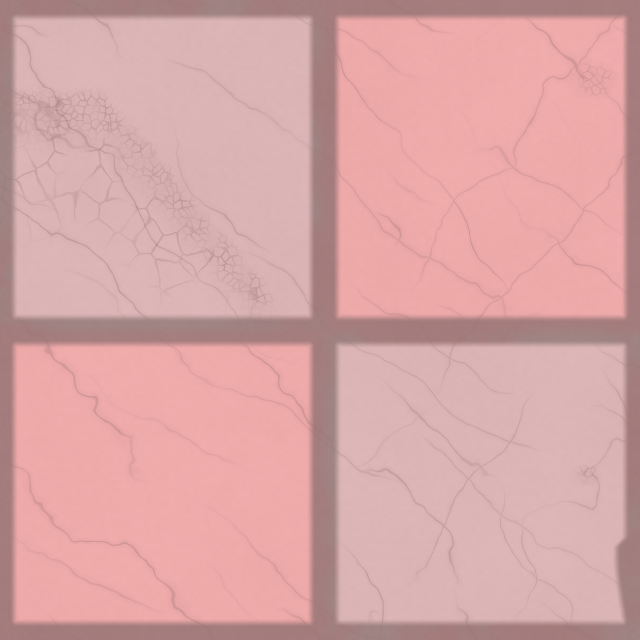
Give the GLSL for this pattern, as a three.js fragment shader.

```glsl
// Two by two checker of pale and pink stone tiles with soft, dusty joints.
// Tiles are box distances; veins are warped parallel lines, and the worn
// patches are cellular cracks. One tile has a chipped right edge.

#define PALE vec3(0.86, 0.706, 0.712)
#define PINK vec3(0.935, 0.665, 0.665)
#define GROUT_ROSE vec3(0.645, 0.488, 0.49)
#define GROUT_GREY vec3(0.62, 0.515, 0.51)
#define CRACK vec3(0.54, 0.40, 0.40)
#define SPLIT vec2(0.5065, 0.483)
#define EDGE_BLUR 0.007
#define VEIN_WIDTH 0.0024
#define VEIN_STRENGTH 0.30
#define CELL_STRENGTH 0.24
#define MOTTLE 0.022

varying vec2 vUv;

float hash(vec2 p) {
  return fract(sin(dot(p, vec2(127.1, 311.7))) * 43758.5453);
}

float noise(vec2 p) {
  vec2 i = floor(p), f = fract(p);
  f = f * f * (3.0 - 2.0 * f);
  return mix(mix(hash(i), hash(i + vec2(1.0, 0.0)), f.x),
             mix(hash(i + vec2(0.0, 1.0)), hash(i + 1.0), f.x), f.y);
}

float fbm(vec2 p) {
  float sum = 0.0, amp = 0.5;
  for (int i = 0; i < 5; i++) {
    sum += amp * noise(p);
    p = mat2(1.6, 1.2, -1.2, 1.6) * p + 7.3;
    amp *= 0.5;
  }
  return sum;
}

// Broken, wandering lines that run along the given angle.
float veins(vec2 p, float angle, float freq, float seed) {
  vec2 along = vec2(cos(angle), sin(angle));
  vec2 q = vec2(dot(p, along), dot(p, vec2(-along.y, along.x)));
  float f = q.y * freq + 1.5 * fbm(q * 5.0 + seed);
  float d = abs(fract(f) - 0.5) / freq;
  float present = smoothstep(0.42, 0.75, noise(q * vec2(6.0, 12.0) + seed * 3.0));
  float line = 1.0 - smoothstep(0.0, VEIN_WIDTH, d);
  float halo = 1.0 - smoothstep(0.0, VEIN_WIDTH * 4.0, d);
  return present * (0.8 * line + 0.2 * halo);
}

// Dark borders between jittered cells; width is in cell units.
float cellCracks(vec2 p, float width) {
  vec2 i = floor(p), f = fract(p);
  float near = 8.0, second = 8.0;
  for (int y = -1; y <= 1; y++) {
    for (int x = -1; x <= 1; x++) {
      vec2 g = vec2(float(x), float(y));
      vec2 jitter = vec2(hash(i + g), hash(i + g + 37.0));
      float d = length(g + jitter - f);
      second = min(second, max(near, d));
      near = min(near, d);
    }
  }
  return 1.0 - smoothstep(0.0, width, second - near);
}

float spot(vec2 p, vec2 center, vec2 radius) {
  return 1.0 - smoothstep(0.3, 1.0, length((p - center) / radius));
}

void main() {
  vec2 uv = vUv;

  // Tile bounds, with a chip cut into the lower right tile
  vec2 cell = step(SPLIT, uv);
  vec2 lo = mix(vec2(0.022, 0.027), vec2(0.527, 0.504), cell);
  vec2 hi = mix(vec2(0.486, 0.462), vec2(0.977, 0.973), cell);
  float chip = smoothstep(0.0, 0.13, uv.y) * (1.0 - smoothstep(0.143, 0.163, uv.y));
  hi.x -= 0.014 * chip * cell.x * (1.0 - cell.y);
  vec2 box = abs(uv - 0.5 * (lo + hi)) - 0.5 * (hi - lo) + 0.004;
  float dist = length(max(box, 0.0)) + min(max(box.x, box.y), 0.0) - 0.004;
  float tile = 1.0 - smoothstep(-EDGE_BLUR, EDGE_BLUR, dist);

  // Base colours: joints turn greyer beside the pale tiles
  float cloud = fbm(uv * 7.0);
  vec2 side = smoothstep(SPLIT - 0.015, SPLIT + 0.015, uv);
  float beside = side.x + side.y - 2.0 * side.x * side.y;
  vec3 grout = mix(GROUT_ROSE, GROUT_GREY, beside * smoothstep(0.3, 0.55, cloud));
  vec3 stone = mix(PINK, PALE, abs(cell.x - cell.y));
  vec3 color = mix(grout, stone, tile);
  color += MOTTLE * (cloud - 0.48) + 0.008 * (noise(uv * 150.0) - 0.5);

  // Veins falling to the right, crossed by fainter ones on the right half
  float vein = veins(uv, -0.9, 8.0, 2.7);
  vein = max(vein, 0.7 * veins(uv, -0.6, 11.0, 9.1));
  vein = max(vein, 0.8 * veins(uv, 0.8, 6.0, 5.4) * smoothstep(0.4, 0.6, uv.x));

  // Worn band on the upper left tile: fine above, coarse below
  vec2 warped = uv + 0.02 * (vec2(fbm(uv * 22.0), fbm(uv * 22.0 + 9.0)) - 0.5);
  float depth = min(0.87 - 1.18 * (warped.x - 0.16), 0.87) - warped.y;
  float band = smoothstep(0.0, 0.03, depth) * smoothstep(0.53, 0.65, uv.y + 0.25 * uv.x);
  band *= (1.0 - smoothstep(0.16, 0.27, depth)) * (1.0 - smoothstep(0.40, 0.45, uv.x));
  float fine = band * (1.0 - smoothstep(0.05, 0.12, depth));
  fine = max(fine, spot(uv, vec2(0.925, 0.875), vec2(0.05, 0.035)));
  fine = max(fine, spot(uv, vec2(0.915, 0.258), vec2(0.03, 0.02)));
  float coarse = band * smoothstep(0.04, 0.10, depth);
  float worn = fine * cellCracks(warped * 85.0, 0.3) * noise(uv * 60.0) * 1.3;
  worn += coarse * cellCracks(warped * 25.0, 0.12) * smoothstep(0.2, 0.7, noise(uv * 25.0));

  float dark = VEIN_STRENGTH * vein + CELL_STRENGTH * worn + 0.06 * fine;
  color = mix(color, CRACK, clamp(dark, 0.0, 0.6) * mix(0.5, 1.0, tile));
  gl_FragColor = vec4(color, 1.0);
}
```
